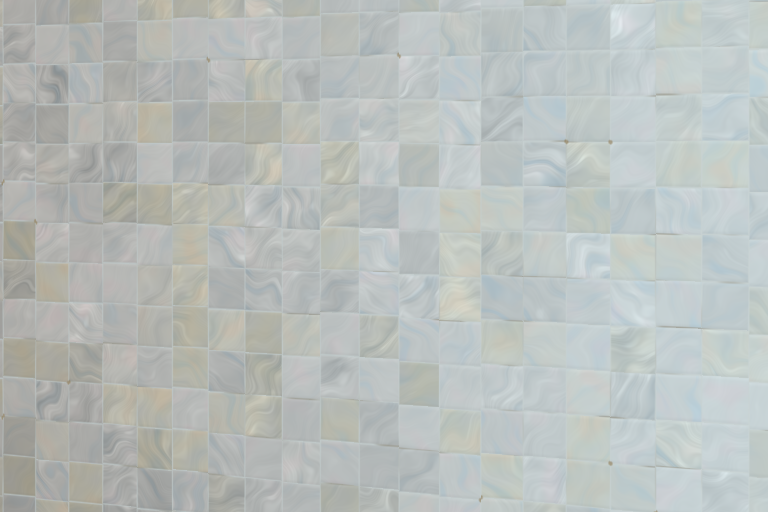
Reproduce this texture procedurally as a Shadertoy shader.

```glsl
#define COLUMNS 23.8
#define ROW_HEIGHT 0.0762
#define PERSPECTIVE 0.222
#define HORIZON 0.721
#define GAP 0.013
#define TILT 0.035
#define ROW_JITTER 0.09
#define TONE_SPREAD 0.10
#define SHEEN 0.20
#define CREAM_AMOUNT 0.85

const vec3 WARM_SHELL = vec3(0.665, 0.66, 0.645);
const vec3 MID_SHELL = vec3(0.73, 0.75, 0.75);
const vec3 COOL_SHELL = vec3(0.765, 0.81, 0.82);
const vec3 CREAM_TINT = vec3(1.0, 0.98, 0.89);
const vec3 BLUE_TINT = vec3(0.95, 1.0, 1.035);
const vec3 ROSE_TINT = vec3(1.015, 0.975, 0.985);
const vec3 PALE_GROUT = vec3(0.79, 0.83, 0.83);
const vec3 DARK_GROUT = vec3(0.55, 0.53, 0.47);
const vec3 RUST = vec3(0.55, 0.46, 0.30);

vec2 hash2(vec2 p) {
    vec3 q = fract(p.xyx * vec3(0.1031, 0.1030, 0.0973));
    q += dot(q, q.yzx + 33.33);
    return fract((q.xx + q.yz) * q.zy);
}

float cornerSlope(vec2 corner, vec2 offset) {
    float angle = 6.2832 * hash2(corner).x;
    return dot(vec2(cos(angle), sin(angle)), offset);
}

// Gradient noise, roughly -1 to 1
float noise(vec2 p) {
    vec2 i = floor(p), f = fract(p);
    vec2 w = f * f * f * (f * (f * 6.0 - 15.0) + 10.0);
    vec2 e = vec2(1.0, 0.0);
    float low = mix(cornerSlope(i, f), cornerSlope(i + e, f - e), w.x);
    float high = mix(cornerSlope(i + e.yx, f - e.yx), cornerSlope(i + 1.0, f - 1.0), w.x);
    return 1.5 * mix(low, high, w.y);
}

mat2 rotation(float a) {
    return mat2(cos(a), sin(a), -sin(a), cos(a));
}

// Wall seen at an angle: tiles grow towards the right
vec2 wallGrid(vec2 uv) {
    float depth = 1.0 + PERSPECTIVE * uv.x;
    return vec2(COLUMNS * (uv.x - 0.004), (uv.y - HORIZON) / ROW_HEIGHT) / depth;
}

// Curved growth bands, fine striations and bright folds of one shell piece
vec3 nacre(vec2 local, vec2 id, vec3 base, float side) {
    vec2 rnd = hash2(id + 41.0), kind = hash2(id + 97.0);
    vec2 seed = id * 17.3 + 5.0;
    float angle = mix(0.3, 1.3, rnd.x) * (kind.x < 0.72 ? -1.0 : 1.0);
    vec2 bend = vec2(noise(local * 1.6 + seed), noise(local * 1.6 + seed + 31.0));
    vec2 grain = rotation(angle) * (local + 0.28 * bend);

    float bands = noise(grain * vec2(0.8, 3.8) + seed);
    float fine = noise(grain * vec2(1.8, 15.0) + seed);
    float cloud = noise(local * 1.7 + seed + 63.0);
    float fold = smoothstep(0.35, 0.9, noise(grain * vec2(1.5, 5.0) + seed + 11.0));

    float strength = SHEEN * mix(0.2, 1.0, rnd.y * rnd.y) * mix(1.0, 0.55, side);
    float tone = 1.0 + TONE_SPREAD * (kind.y - 0.5) * mix(1.2, 0.6, side);
    tone += strength * (0.6 * bands + 0.25 * fine + 0.4 * cloud + 0.6 * fold);

    float cream = smoothstep(0.4, 1.0, hash2(id + 7.0).x) * (0.75 + 0.6 * cloud);
    vec3 colour = base * tone;
    colour *= mix(vec3(1.0), CREAM_TINT, CREAM_AMOUNT * cream * mix(1.2, 0.75, side));
    colour *= mix(vec3(1.0), BLUE_TINT, smoothstep(0.0, 0.7, -bands) * kind.x);
    return colour * mix(vec3(1.0), ROSE_TINT, smoothstep(0.0, 0.7, cloud) * kind.y);
}

void mainImage(out vec4 fragColor, in vec2 fragCoord) {
    vec2 uv = fragCoord / iResolution.xy;
    vec2 grid = wallGrid(uv);
    float blur = length(fwidth(grid)) * 0.7;
    grid.y += ROW_JITTER * (hash2(vec2(floor(grid.x), 3.0)).x - 0.5);

    // Tile set a little crooked in its cell
    vec2 id = floor(grid), rnd = hash2(id + 13.0);
    vec2 local = rotation(TILT * (rnd.x - 0.5)) * (fract(grid) - 0.5);
    local.y += 0.02 * (rnd.y - 0.5);
    vec2 inset = 0.5 - GAP - abs(local);
    float edge = min(inset.x, inset.y);

    // Light falls from the right
    vec3 base = mix(WARM_SHELL, MID_SHELL, smoothstep(-0.1, 0.55, uv.x));
    base = mix(base, COOL_SHELL, smoothstep(0.35, 0.95, uv.x));
    base *= 1.0 - 0.05 * (1.0 - uv.x) * smoothstep(0.5, 0.0, uv.y);
    vec3 colour = nacre(local, id, base, uv.x);

    // Soft bevel, lit above and shaded below
    float rim = smoothstep(0.09, 0.0, inset.y);
    colour *= 1.0 + 0.03 * rim * sign(local.y);

    // Thin joints, pale with dirty stretches mostly along the rows
    float dirt = smoothstep(0.1, 0.6, noise(grid * 0.9 + 20.0));
    dirt *= inset.y < inset.x ? 0.7 : 0.25;
    vec3 grout = mix(PALE_GROUT * mix(0.93, 1.0, uv.x), DARK_GROUT, dirt);
    float joint = 1.0 - smoothstep(-blur, blur, edge);
    colour = mix(colour, grout, 0.8 * joint);

    // Rust specks at a few corners
    vec2 corner = floor(grid + 0.5);
    float rusty = step(0.93, hash2(corner + 71.0).x);
    float speck = 1.0 - smoothstep(0.02, 0.05 + blur, length(grid - corner));
    colour = mix(colour, RUST, 0.55 * rusty * speck);

    fragColor = vec4(clamp(colour, 0.0, 1.0), 1.0);
}
```
